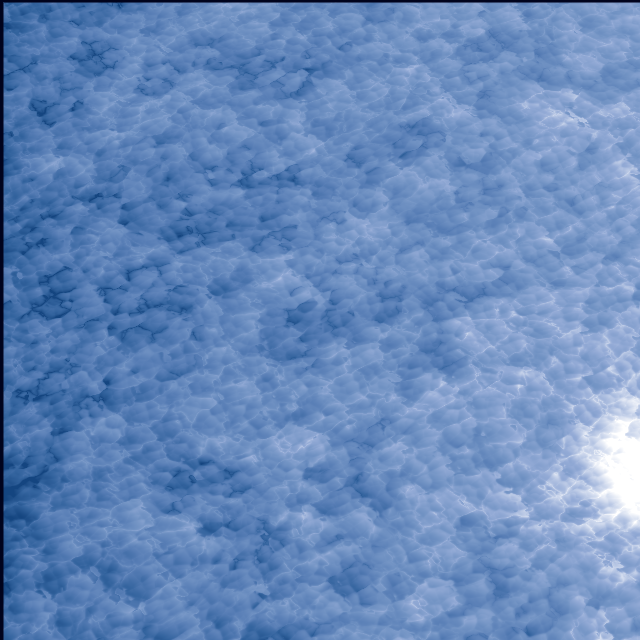
Give the GLSL for this texture, as a three.js fragment shader.

```glsl
// Draws a blue sky quilted with small soft cloudlets, lit by a hazy sun at the right edge.
varying vec2 vUv;

// Tone ramp, from the darkest clefts to the sun
const vec3 CLEFT = vec3(0.08, 0.27, 0.50);
const vec3 DEEP  = vec3(0.20, 0.39, 0.62);
const vec3 BLUE  = vec3(0.34, 0.49, 0.71);
const vec3 SOFT  = vec3(0.45, 0.58, 0.77);
const vec3 PALE  = vec3(0.58, 0.67, 0.84);
const vec3 MIST  = vec3(0.81, 0.85, 0.93);
const vec3 GLARE = vec3(1.0);
const vec3 FRAME = vec3(0.0, 0.01, 0.11);

const vec2 SUN = vec2(1.02, 0.26);
const vec2 SUN_SIDE = vec2(0.90, 0.44);   // direction of the lit flanks
const float CLOUDLETS = 19.0;             // cells across the lower edge
const float PERSPECTIVE = 0.35;           // shrinking of cells towards the top
const float SLANT = 0.5;                  // angle of the cloud rows
const vec2 ROW_SCALE = vec2(0.95, 1.15);  // stretch along and across the rows
const vec2 FRAME_WIDTH = vec2(0.0055, 0.004);
const float FRAME_BLUR = 0.0018;

vec2 hash2(vec2 cell) {
  vec2 k = vec2(dot(cell, vec2(127.1, 311.7)), dot(cell, vec2(269.5, 183.3)));
  return fract(sin(k) * 43758.5);
}

// Smooth cellular noise: x = seam between cells, y = sunward tilt, z = cell tone
vec3 cloudlets(vec2 p) {
  vec2 home = floor(p);
  float nearest = 9.0;
  float second = 9.0;
  float total = 0.0;
  vec2 blend = vec2(0.0);
  for (int j = -1; j <= 1; j++) {
    for (int i = -1; i <= 1; i++) {
      vec2 cell = home + vec2(float(i), float(j));
      vec2 fromSeed = p - cell - 0.1 - 0.8 * hash2(cell);
      float d2 = dot(fromSeed, fromSeed);
      float weight = exp(-9.0 * d2);
      float tone = hash2(cell + 57.0).x;
      blend += weight * vec2(dot(fromSeed, SUN_SIDE), tone);
      total += weight;
      second = min(second, max(nearest, d2));
      nearest = min(nearest, d2);
    }
  }
  float seam = exp(-7.0 * (sqrt(second) - sqrt(nearest)));
  return vec3(seam, blend / total);
}

// Layered sines that gently bend the cell grid
vec2 sway(vec2 p) {
  vec2 bend = vec2(0.0);
  float size = 0.008;
  for (int i = 0; i < 3; i++) {
    p = mat2(0.8, 0.6, -0.6, 0.8) * p * 1.9 + 1.7;
    bend += size * sin(p.yx * 6.0 + sin(p * 4.0));
    size *= 0.4;
  }
  return bend;
}

vec3 skyColor(float tone) {
  vec3 c = mix(CLEFT, DEEP, clamp(tone + 1.0, 0.0, 1.0));
  c = mix(c, BLUE, clamp(tone, 0.0, 1.0));
  c = mix(c, SOFT, clamp(tone - 1.0, 0.0, 1.0));
  c = mix(c, PALE, clamp(tone - 2.0, 0.0, 1.0));
  c = mix(c, MIST, clamp(tone - 3.0, 0.0, 1.0));
  return mix(c, GLARE, clamp(tone - 4.0, 0.0, 1.0));
}

void main() {
  // Slanted sky plane with smaller cells near the top
  vec2 sky = vec2(vUv.x - 0.5, vUv.y) * (1.0 + PERSPECTIVE * vUv.y);
  float c = cos(SLANT);
  float s = sin(SLANT);
  sky = mat2(c, -s, s, c) * sky * ROW_SCALE;
  sky = ROW_SCALE * sky + sway(sky);

  // Cell layers from broad patches to fine wisps
  vec3 broad = cloudlets(sky * CLOUDLETS * 0.24 + 3.0);
  vec3 patches = cloudlets(sky * CLOUDLETS * 0.52 + 11.0);
  vec3 fine = cloudlets(sky * CLOUDLETS * 2.1 + 29.0);
  vec3 grain = cloudlets(sky * CLOUDLETS * 4.4 + 41.0);
  vec2 fray = 0.38 * (fine.yz - vec2(0.0, 0.5)) + 0.15 * (grain.yz - vec2(0.0, 0.5));
  vec3 puff = cloudlets(sky * CLOUDLETS + fray + 19.0);

  // Broad light: dim left side, hazy right side, sun and halo
  float sunDist = length(vUv - SUN);
  float tone = 0.62 + 1.25 * vUv.x + 0.45 * vUv.x * vUv.y;
  tone -= 0.75 * exp(-vUv.x / 0.07);
  tone += 0.9 * exp(-sunDist * sunDist / 0.07);
  tone += 2.7 * exp(-sunDist * sunDist / 0.0075);

  // Soft relief, fading a little towards the top
  float relief = mix(1.05, 0.75, vUv.y);
  tone += 0.55 * (broad.z - 0.5) + 0.6 * (patches.z - 0.5);
  tone += relief * (0.9 * (puff.z - 0.5) + 1.1 * puff.y);
  tone += relief * (0.6 * (fine.z - 0.5) + 0.4 * fine.y + 0.2 * (grain.z - 0.5));

  // Broken bright wisps and a few dark clefts along the seams
  float wisp = puff.x * smoothstep(0.15, 0.75, 0.55 * patches.z + 0.45 * fine.z);
  float cleft = puff.x * smoothstep(0.55, 0.8, 1.0 - 0.5 * (patches.z + fine.z));
  tone += relief * (0.95 * wisp + 0.15 * fine.x);
  tone -= 1.5 * cleft * (1.0 - 0.7 * vUv.x);

  // Thin dark frame on the left and top
  vec2 inset = vec2(vUv.x, 1.0 - vUv.y) - FRAME_WIDTH;
  float inside = smoothstep(-FRAME_BLUR, FRAME_BLUR, min(inset.x, inset.y));
  gl_FragColor = vec4(mix(FRAME, skyColor(tone), inside), 1.0);
}
```
